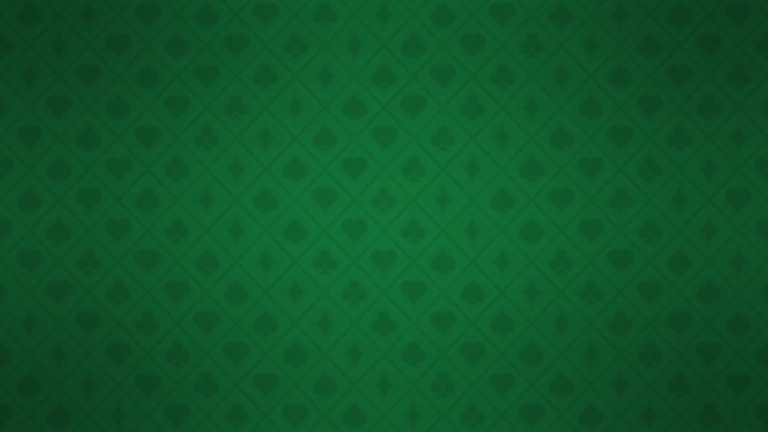
Give the GLSL for this pattern, as a Shadertoy shader.

```glsl
// Green card-table felt: a diagonal lattice whose diamond cells each hold a faint card suit.
// Staggered cells carry distance-function suits ordered in wrapped chevrons; the broad
// edge shading and the cloth grain are periodic, so the canvas tiles both ways.

#define CELLS vec2(13.0, 7.0)      // diamonds across and down
#define OFFSET vec2(0.0, -0.26)    // lattice shift, in cells
#define SUIT_SIZE 0.205            // half height of a suit, in cells
#define LINE_HALF 0.016            // half width of a lattice line
#define SOFTNESS 0.040             // blur of printed edges
#define SUIT_INK 0.105             // darkening inside suits
#define LINE_INK 0.085             // darkening on lines
#define RIM_LIGHT 0.020            // brightening beside lines
#define GRAIN 0.035                // strength of cloth mottling
#define FELT_LIT vec3(0.068, 0.446, 0.215)
#define FELT_DIM vec3(0.050, 0.252, 0.128)

const float PI = 3.14159265;

float hash(vec2 p) {
    return fract(sin(dot(p, vec2(127.1, 311.7))) * 43758.5453);
}

// Value noise that wraps after a whole number of cells
float wrappedNoise(vec2 uv, vec2 period) {
    vec2 p = uv * period;
    vec2 i = floor(p), f = fract(p);
    f = f * f * (3.0 - 2.0 * f);
    vec2 a = mod(i, period), b = mod(i + 1.0, period);
    return mix(mix(hash(a), hash(vec2(b.x, a.y)), f.x),
               mix(hash(vec2(a.x, b.y)), hash(b), f.x), f.y);
}

// Suits fill roughly -1..1
float heart(vec2 p) {
    p = vec2(abs(p.x), p.y + 1.0) * 0.55;
    float d;
    if (p.x + p.y > 1.0) {
        d = length(p - vec2(0.25, 0.75)) - sqrt(2.0) / 4.0;
    } else {
        float toNotch = length(p - vec2(0.0, 1.0));
        float toSide = length(p - 0.5 * max(p.x + p.y, 0.0));
        d = min(toNotch, toSide) * sign(p.x - p.y);
    }
    return d / 0.55;
}

float stem(vec2 p) {
    float halfWidth = mix(0.38, 0.10, smoothstep(-1.05, -0.5, p.y));
    return max(abs(p.x) - halfWidth, abs(p.y + 0.6) - 0.42);
}

float spade(vec2 p) {
    float leaf = heart(vec2(p.x, 0.14 - p.y) / 0.94) * 0.94;
    return min(leaf, stem(p));
}

float club(vec2 p) {
    float lobes = min(length(p - vec2(0.0, 0.52)) - 0.50,
                      length(vec2(abs(p.x) - 0.53, p.y + 0.18)) - 0.50);
    return min(min(lobes, length(p - vec2(0.0, 0.08)) - 0.28), stem(p));
}

float diamond(vec2 p) {
    vec2 q = pow(abs(p) / vec2(0.72, 1.08), vec2(0.86));
    return (q.x + q.y - 1.0) * 0.5;
}

float suitShape(vec2 p, float suit) {
    if (suit < 0.5) return spade(p);
    if (suit < 1.5) return heart(p);
    if (suit < 2.5) return club(p);
    return diamond(p);
}

// Suit of a cell from its half-cell column and row
float pickSuit(vec2 id) {
    id = mod(id, 2.0 * CELLS);
    float slot = floor(mod(id.x - abs(id.y - CELLS.y), 2.0 * CELLS.x) / 2.0);
    float suit = slot > CELLS.x - 1.5 ? 1.0 : mod(slot, 4.0);
    // Lower rows trade spades for clubs
    bool black = mod(suit, 2.0) < 0.5;
    return (black && id.y < CELLS.y - 1.5) ? 2.0 - suit : suit;
}

void mainImage(out vec4 fragColor, in vec2 fragCoord) {
    vec2 uv = fragCoord / iResolution.xy;
    vec2 q = uv * CELLS + OFFSET;
    float soft = max(SOFTNESS, 0.75 * CELLS.x / iResolution.x);

    // Nearest centre of the staggered diamond grid
    vec2 centre = floor(q + 0.5);
    vec2 away = abs(q - centre);
    if (away.x + away.y > 0.5) centre = floor(q) + 0.5;
    vec2 local = q - centre;

    // Worn lattice lines with a faint light rim
    float edge = (0.5 - abs(local.x) - abs(local.y)) * sqrt(0.5);
    float wear = mix(0.55, 1.15, wrappedNoise(uv, CELLS * 4.0));
    float line = wear * (1.0 - smoothstep(LINE_HALF - soft, LINE_HALF + soft, edge));
    float rim = smoothstep(0.02, 0.07, edge) * (1.0 - smoothstep(0.07, 0.15, edge));

    // Suit, kept in proportion whatever the cell shape
    vec2 cellSize = iResolution.xy / CELLS;
    vec2 p = local * vec2(1.0, cellSize.y / cellSize.x) / SUIT_SIZE;
    float d = suitShape(p, pickSuit(centre * 2.0)) * SUIT_SIZE;
    float ink = 1.0 - smoothstep(-soft, soft, d);

    // Periodic shading and cloth grain
    vec2 wave = cos(PI * uv);
    vec3 col = mix(FELT_LIT, FELT_DIM, dot(wave * wave, vec2(0.64, 0.36)));
    float mottle = 0.5 * wrappedNoise(uv, CELLS * 8.0) + 0.5 * wrappedNoise(uv, CELLS * 3.0);

    col *= 1.0 - SUIT_INK * ink - LINE_INK * line + RIM_LIGHT * rim;
    col *= 1.0 + GRAIN * (mottle - 0.5);
    fragColor = vec4(col, 1.0);
}
```
